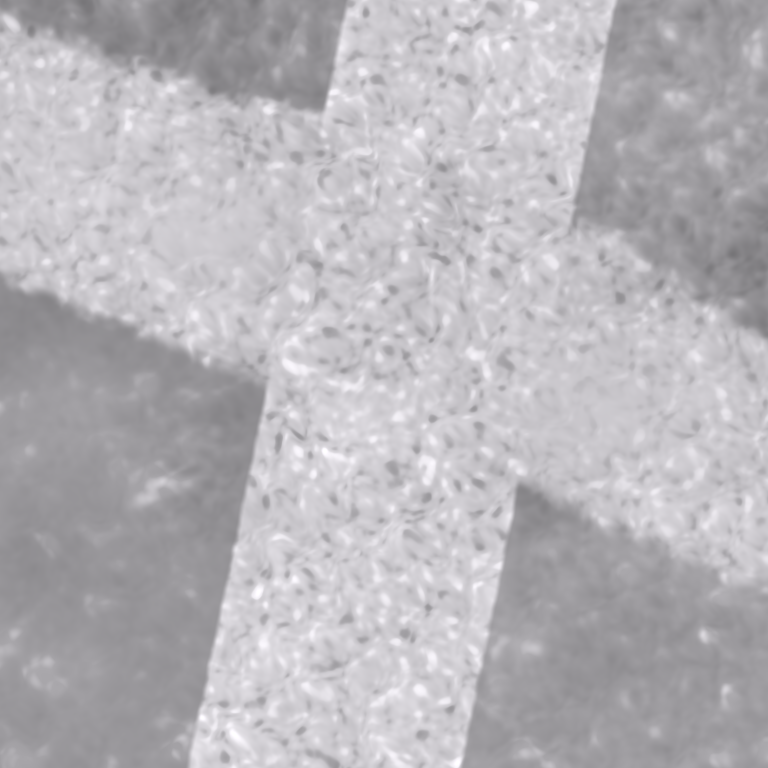
A Shadertoy shader for this texture:

```glsl
const vec3 TINT = vec3(1.0, 0.988, 1.012);
const float STRIP_TONE = 0.806;
const float BAND_TONE = 0.794;
const float PANEL_TOP_LEFT = 0.565;
const float PANEL_TOP_RIGHT = 0.608;
const float PANEL_LOW_LEFT = 0.590;
const float PANEL_LOW_RIGHT = 0.617;
const float STRIP_SOFT = 0.0045;
const float BAND_SOFT = 0.015;
const float FINE_SCALE = 78.0;
const float MID_SCALE = 36.0;
const float BROAD_SCALE = 11.0;

vec3 hash3(vec2 cell) {
    vec3 q = fract(cell.xyx * vec3(0.1031, 0.1030, 0.0973));
    q += dot(q, q.yxz + 33.33);
    return fract((q.xxy + q.yzz) * q.zyx);
}

// Cellular noise: soft light and dark blobs around jittered cell points
float blobs(vec2 p) {
    vec2 cell = floor(p);
    float sum = 0.0;
    for (int y = -1; y <= 1; y++) {
        for (int x = -1; x <= 1; x++) {
            vec2 c = cell + vec2(x, y);
            vec3 h = hash3(c + 57.0);
            vec2 d = p - c - h.xy;
            float w = max(0.0, 1.0 - dot(d, d));
            sum += (2.0 * h.z - 1.0) * w * w;
        }
    }
    return sum;
}

float spot(vec2 p, vec2 centre, vec2 radius) {
    vec2 d = (p - centre) / radius;
    return exp(-dot(d, d));
}

float cover(float d, float soft) {
    return smoothstep(-soft, soft, d);
}

void mainImage(out vec4 fragColor, in vec2 fragCoord) {
    vec2 uv = fragCoord / iResolution.xy;

    // Grain layers, bent by the coarser ones so the flecks stay irregular
    float broad = blobs(uv * BROAD_SCALE + 3.0);
    float mid = blobs(uv * MID_SCALE + 7.0 + 0.6 * broad);
    vec2 bent = uv + 0.006 * vec2(mid, -mid) + 0.004 * vec2(broad);
    float fine = blobs(bent * FINE_SCALE);
    float dust = blobs(bent.yx * FINE_SCALE * 1.6 + 19.0);
    float sway = sin(uv.x * 9.0 + 2.0 * sin(uv.y * 5.0)) * sin(uv.y * 8.0 + uv.x * 4.0);
    float glint = smoothstep(0.35, 1.2, fine + 0.3 * dust);
    float pit = smoothstep(0.35, 1.3, -fine - 0.4 * dust);

    // Crisp slanted strip
    float stripWarp = 0.0008 * mid + 0.0008 * fine;
    float left = uv.x - (0.245 + 0.208 * uv.y) + stripWarp;
    float right = (0.600 + 0.202 * uv.y) - uv.x + stripWarp;
    float inStrip = min(left, right);
    float strip = cover(inStrip, STRIP_SOFT);

    // Ragged cross band, its top edge sagging at the far right
    float bandWarp = 0.006 * mid + 0.005 * fine + 0.004 * broad;
    float sag = 0.06 * smoothstep(0.78, 1.0, uv.x);
    float top = 0.982 - 0.362 * uv.x - sag - uv.y + bandWarp;
    float bottom = uv.y - (0.642 - 0.41 * uv.x) + bandWarp;
    float inBand = min(top, bottom);
    float band = cover(inBand, BAND_SOFT);

    // Four dark panels
    float isRight = step(0.42 + 0.205 * uv.y, uv.x);
    float isUpper = step(0.81 - 0.386 * uv.x, uv.y);
    float panel = mix(mix(PANEL_LOW_LEFT, PANEL_LOW_RIGHT, isRight),
                      mix(PANEL_TOP_LEFT, PANEL_TOP_RIGHT, isRight), isUpper);
    panel -= 0.05 * spot(uv, vec2(0.02, 0.61), vec2(0.16, 0.07));
    panel -= 0.03 * spot(uv, vec2(0.28, 0.47), vec2(0.12, 0.05));
    panel -= 0.06 * spot(uv, vec2(0.99, 0.66), vec2(0.07, 0.10));
    panel -= 0.04 * spot(uv, vec2(0.39, 0.86), vec2(0.07, 0.05));
    panel -= 0.03 * spot(uv, vec2(0.70, 0.34), vec2(0.09, 0.05));
    panel += 0.04 * spot(uv, vec2(0.92, 0.88), vec2(0.07, 0.14));
    panel += 0.04 * spot(uv, vec2(0.09, 0.45), vec2(0.10, 0.07));
    float rough = mix(mix(0.30, 0.60, isRight), 0.85, isUpper);
    rough += 0.5 * spot(uv, vec2(0.25, 0.38), vec2(0.07, 0.10));
    rough += 0.3 * spot(uv, vec2(0.95, 0.75), vec2(0.10, 0.20));
    panel += rough * (0.040 * fine + 0.015 * dust + 0.040 * mid);
    panel += 0.030 * broad + 0.008 * sway;
    float patches = smoothstep(0.2, 1.1, mid + 0.3 * broad);
    panel += patches * (0.03 + 0.10 * max(fine, 0.0));

    // Band surface: worn smooth in places, with a faint pale seam
    float calm = spot(uv, vec2(0.28, 0.69), vec2(0.12, 0.06))
               + spot(uv, vec2(0.78, 0.47), vec2(0.13, 0.08))
               + 0.7 * spot(uv, vec2(0.06, 0.78), vec2(0.09, 0.07));
    float grit = 1.0 - 0.75 * min(calm, 1.0);
    float bandTone = BAND_TONE + grit * (0.045 * fine + 0.035 * dust + 0.030 * mid);
    bandTone += grit * (0.05 * glint - 0.07 * pit) + 0.015 * broad;
    float seam = abs(uv.x - 0.182 + 0.34 * (0.88 - uv.y));
    bandTone += 0.03 * (1.0 - smoothstep(0.003, 0.014, seam));
    bandTone -= 0.07 * spot(uv, vec2(0.84, 0.63), vec2(0.13, 0.035));
    bandTone -= 0.04 * (1.0 - smoothstep(0.0, 0.05, inBand));

    // Strip surface: pale grain, soft pits, a smudge and a short pale crack
    float stripTone = STRIP_TONE + 0.045 * fine + 0.040 * dust + 0.025 * mid;
    stripTone += 0.07 * glint - 0.09 * pit + 0.015 * broad + 0.006 * sway;
    stripTone -= 0.06 * spot(uv, vec2(0.60, 0.75), vec2(0.045, 0.07));
    stripTone -= 0.025 * spot(uv, vec2(0.62, 0.52), vec2(0.08, 0.09));
    stripTone += 0.02 * spot(uv, vec2(0.36, 0.10), vec2(0.14, 0.16));
    stripTone += 0.05 * spot(uv, vec2(0.562, 0.63), vec2(0.005, 0.06));
    stripTone += 0.025 * (1.0 - smoothstep(0.006, 0.02, inStrip)) * (1.0 - band);

    // The strip fades into the band where they cross
    float crossing = 0.35 * band * (1.0 - smoothstep(0.0, 0.10, inStrip));
    float tone = mix(panel, bandTone, band);
    tone = mix(tone, stripTone, strip * (1.0 - crossing));
    fragColor = vec4(clamp(tone * TINT, 0.0, 1.0), 1.0);
}
```
